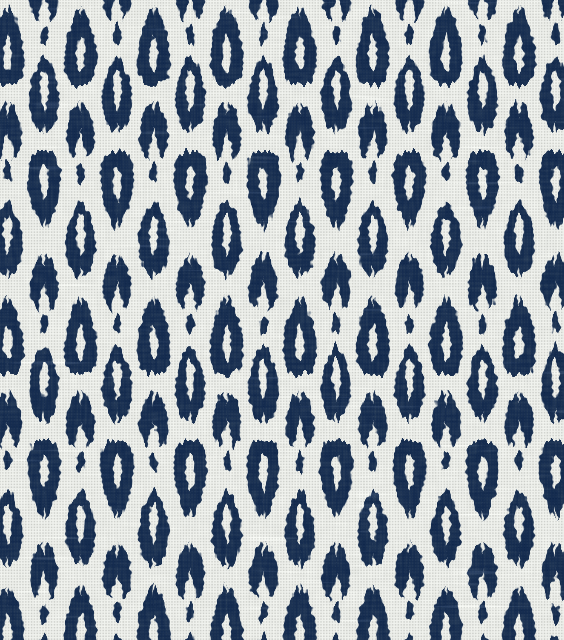
Give the GLSL for this pattern, as a WebGL 2 fragment shader.

```glsl
#version 300 es
precision highp float;
// Navy ikat drops, split leaves and dots in staggered columns on a slubby white weave.

uniform vec2 u_resolution;
out vec4 fragColor;

vec2 gradient(vec2 cell) {
  vec3 h = fract(cell.xyx * vec3(0.1031, 0.103, 0.0973));
  h += dot(h, h.yzx + 33.33);
  float angle = 6.2832 * fract((h.x + h.y) * h.z);
  return vec2(cos(angle), sin(angle));
}

// Gradient noise, about -0.7 to 0.7
float noise(vec2 p) {
  vec2 i = floor(p), f = fract(p);
  vec2 u = f * f * f * (f * (f * 6.0 - 15.0) + 10.0);
  float a = dot(gradient(i), f);
  float b = dot(gradient(i + vec2(1, 0)), f - vec2(1, 0));
  float c = dot(gradient(i + vec2(0, 1)), f - vec2(0, 1));
  float d = dot(gradient(i + vec2(1, 1)), f - vec2(1, 1));
  return mix(mix(a, b, u.x), mix(c, d, u.x), u.y);
}

// Seed shape: half size, and the taper power of its top and bottom
float seed(vec2 p, vec2 size, float top, float bottom) {
  float s = clamp(0.5 + 0.5 * p.y / size.y, 0.0, 1.0);
  float peak = top / (top + bottom);
  float profile = pow(s / peak, top) * pow((1.0 - s) / (1.0 - peak), bottom);
  return max(abs(p.x) - size.x * profile, abs(p.y) - size.y);
}

// Wedge that opens downward between two heights
float slit(vec2 p, float start, float end, float width) {
  return abs(p.x) - width * smoothstep(start, end, p.y) + 0.008;
}

float tear(vec2 p) {
  float d = seed(p, vec2(0.225, 0.54), 0.72, 0.33);
  d = max(d, -slit(vec2(p.x, -p.y), 0.36, 0.52, 0.028));
  return max(d, -seed(p - vec2(0.0, 0.1), vec2(0.06, 0.24), 0.8, 0.6));
}

float diamond(vec2 p) {
  float d = seed(p, vec2(0.205, 0.53), 0.85, 0.65);
  d = max(d, -slit(p, 0.34, 0.5, 0.03));
  return max(d, -seed(p + vec2(0.0, 0.05), vec2(0.058, 0.27), 0.5, 0.8));
}

float leaf(vec2 p) {
  float d = seed(p, vec2(0.195, 0.4), 0.65, 0.45);
  d = max(d, -slit(p, -0.06, 0.32, 0.085));
  return max(d, -slit(vec2(p.x, -p.y), 0.18, 0.34, 0.032));
}

// One column of motifs; odd columns drop half a period and flip the tear
float column(vec2 p, float index) {
  const float period = 3.957;
  float odd = mod(index, 2.0);
  float y = p.y - odd * period * 0.5;
  vec2 id = vec2(index * 7.3, floor(y / period) * 5.7);
  vec2 q = vec2(p.x - 0.103 - 0.5 * index, mod(y, period));

  // Ragged dye edges: sideways steps and vertical streaks
  vec2 jag = vec2(noise(vec2(q.x * 5.0, q.y * 13.0) + id * 3.1),
                  noise(vec2(q.x * 19.0, q.y * 1.5) + id * 4.7));
  q += jag * vec2(0.045, 0.11);

  vec2 t = q - vec2(0.0, 0.627);
  t.y *= 1.0 - 2.0 * odd;
  float d = min(tear(t), diamond(q - vec2(0.0, 3.27)));
  q.y -= odd * 0.09;
  d = min(d, leaf(q - vec2(0.0, 1.79)));
  return min(d, seed(q - vec2(0.0, 2.36), vec2(0.055, 0.135), 0.6, 0.5));
}

void main() {
  // One unit is the gap between like columns; y runs down from the top
  const float unitsTall = 8.757;
  vec2 p = gl_FragCoord.xy / u_resolution.y;
  p = vec2(p.x, 1.0 - p.y) * unitsTall;
  float pixel = unitsTall / u_resolution.y;

  // Nearest columns
  float nearest = floor((p.x - 0.103) / 0.5 + 0.5);
  float d = 1.0;
  for (float k = -1.0; k <= 1.0; k++) d = min(d, column(p, nearest + k));
  float ink = 1.0 - smoothstep(-0.8 * pixel, 0.8 * pixel, d);

  // Plain weave: small gaps between threads, and uneven yarn
  vec2 thread = 0.5 + 0.5 * cos(6.2832 * p * 25.5);
  float gap = thread.x * thread.y;
  float yarn = noise(p * vec2(3.0, 26.0)) + noise(p * vec2(26.0, 3.0) + 40.0);
  float slub = smoothstep(0.36, 0.56, noise(p * vec2(0.7, 15.0) + 9.0));

  vec3 ground = vec3(0.935, 0.943, 0.925) - 0.13 * gap + 0.02 * yarn;
  ground += 0.035 * slub;
  vec3 navy = mix(vec3(0.085, 0.175, 0.315), vec3(0.20, 0.28, 0.38),
                  clamp(0.22 + 0.45 * yarn + 0.3 * (thread.x - 0.5), 0.0, 1.0));
  navy += 0.07 * slub - 0.03 * gap;

  fragColor = vec4(mix(ground, navy, ink), 1.0);
}
```
